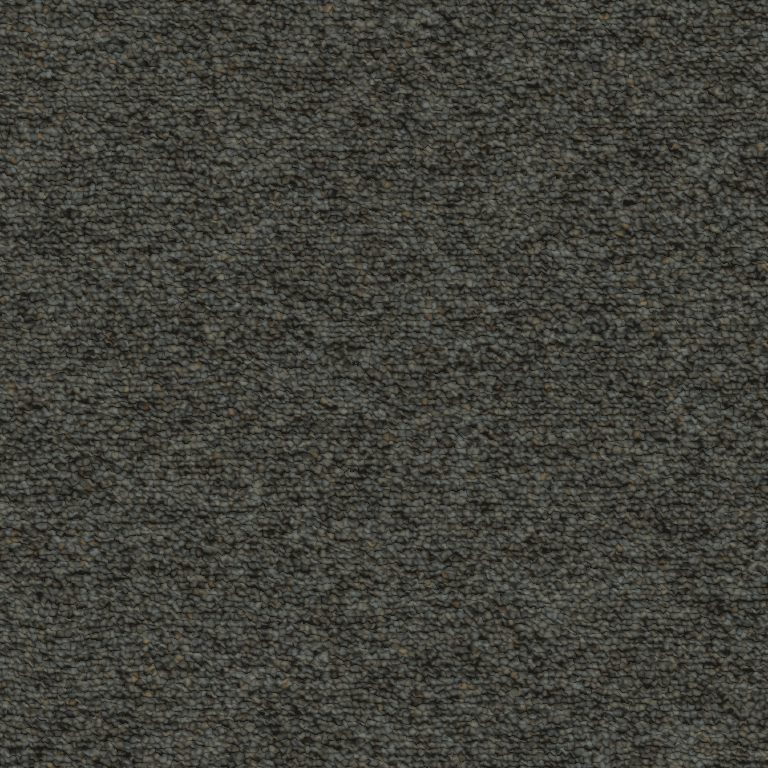
Write a Shadertoy shader that draws this texture.

```glsl
// Dark grey loop-pile carpet: fine horizontal rows of small fuzzy yarn loops.

const vec2  LOOP_COUNT   = vec2(128.0, 120.0); // loops across, rows up
const vec2  LOOP_RADIUS  = vec2(0.72, 0.52);   // in loop cells
const float LOOP_JITTER  = 0.50;
const float LOOP_SLANT   = 0.70;
const float ROW_WAVE     = 1.0;                // wander of the rows, in rows
const float FUZZ         = 0.55;               // ragged loop outline, in cells
const vec2  FUZZ_SCALE   = vec2(190.0, 210.0);
const vec2  STREAK_SCALE = vec2(36.0, 125.0);
const vec2  MOTTLE_SCALE = vec2(10.0, 22.0);
const vec2  FIBRE_SCALE  = vec2(200.0, 250.0);

const float BASE_TONE    = 0.205;
const float DOME_GAIN    = 0.48;
const float LIGHT_GAIN   = 0.24;
const float YARN_GAIN    = 0.26;
const float STREAK_GAIN  = 0.23;
const float MOTTLE_GAIN  = 0.07;
const float FIBRE_GAIN   = 0.34;

const vec3  SHADOW       = vec3(0.100, 0.093, 0.078);
const vec3  HIGHLIGHT    = vec3(0.450, 0.465, 0.436);
const vec3  WARM_TINT    = vec3(1.05, 1.00, 0.93);
const vec3  COOL_TINT    = vec3(0.97, 1.00, 1.03);
const vec3  RUST_TINT    = vec3(1.12, 0.96, 0.78);
const float RUST_SHARE   = 0.025;

// Four random values in 0..1 for a lattice point
vec4 hash4(vec2 cell) {
    vec4 p = fract(cell.xyxy * vec4(0.1031, 0.1030, 0.0973, 0.1099));
    p += dot(p, p.wzxy + 33.33);
    return fract((p.xxyz + p.yzzw) * p.zywx);
}

// Two independent smooth noises
vec2 valueNoise(vec2 p) {
    vec2 cell = floor(p);
    vec2 f = p - cell;
    f = f * f * (3.0 - 2.0 * f);
    vec2 low  = mix(hash4(cell).xy, hash4(cell + vec2(1, 0)).xy, f.x);
    vec2 high = mix(hash4(cell + vec2(0, 1)).xy, hash4(cell + vec2(1, 1)).xy, f.x);
    return mix(low, high, f.y);
}

// Distance to the closest loop (1 at its rim), with its offset and random values
float nearestLoop(vec2 p, float disorder, out vec2 offset, out vec4 yarn) {
    float nearest = 9.0;
    float row = floor(p.y);
    offset = vec2(0.0);
    yarn = vec4(0.5);
    for (int j = -1; j <= 1; j++) {
        float r = row + float(j);
        float x = p.x + 7.0 * hash4(vec2(r, 71.0)).y;
        for (int i = -1; i <= 1; i++) {
            vec2 id = vec2(floor(x) + float(i), r);
            vec4 rnd = hash4(id + 19.0);
            vec2 d = vec2(x, p.y) - id - 0.5 - (rnd.xy - 0.5) * LOOP_JITTER * disorder;
            d.x += d.y * LOOP_SLANT * (2.0 * rnd.z - 0.4);
            float dist = length(d / (LOOP_RADIUS * (0.78 + 0.44 * rnd.w)));
            if (dist < nearest) {
                nearest = dist;
                offset = d;
                yarn = hash4(id + 307.0);
            }
        }
    }
    return nearest;
}

void mainImage(out vec4 fragColor, in vec2 fragCoord) {
    vec2 uv = fragCoord / iResolution.y;

    // Gently wandering rows, neat in some places and tangled in others
    float disorder = mix(0.5, 1.6, valueNoise(uv * vec2(15.0, 26.0) + 40.0).x);
    vec2 p = uv * LOOP_COUNT;
    p.y += ROW_WAVE * (valueNoise(uv * vec2(13.0, 20.0) + 5.0).x - 0.5);
    p += FUZZ * (valueNoise(uv * FUZZ_SCALE + 11.0) - 0.5);

    // Rounded loops, lit from above, with dark gaps mainly between the rows
    vec2 offset;
    vec4 yarn;
    float dist = nearestLoop(p, disorder, offset, yarn);
    float dome = 1.0 - smoothstep(0.15, 1.12, dist);
    float light = clamp(offset.y + 0.3 * offset.x, -0.7, 0.7);

    // Yarn shade, short streaks, faint mottling and fine fibres
    float streak = valueNoise(uv * STREAK_SCALE + 90.0).x - 0.5;
    float mottle = valueNoise(uv * MOTTLE_SCALE + 130.0).x - 0.5;
    float fibre  = valueNoise(uv * FIBRE_SCALE + 170.0).x - 0.5;
    float tone = BASE_TONE + DOME_GAIN * dome + LIGHT_GAIN * light
               + YARN_GAIN * (yarn.x - 0.5) + STREAK_GAIN * streak
               + MOTTLE_GAIN * mottle + FIBRE_GAIN * fibre;

    // Grey ramp, slightly warm or cool by loop, with a few rusty ones
    vec3 color = mix(SHADOW, HIGHLIGHT, clamp(tone, 0.0, 1.1));
    color *= mix(WARM_TINT, COOL_TINT, yarn.y);
    color *= mix(vec3(1.0), RUST_TINT, step(yarn.z, RUST_SHARE) * dome);
    fragColor = vec4(color, 1.0);
}
```
